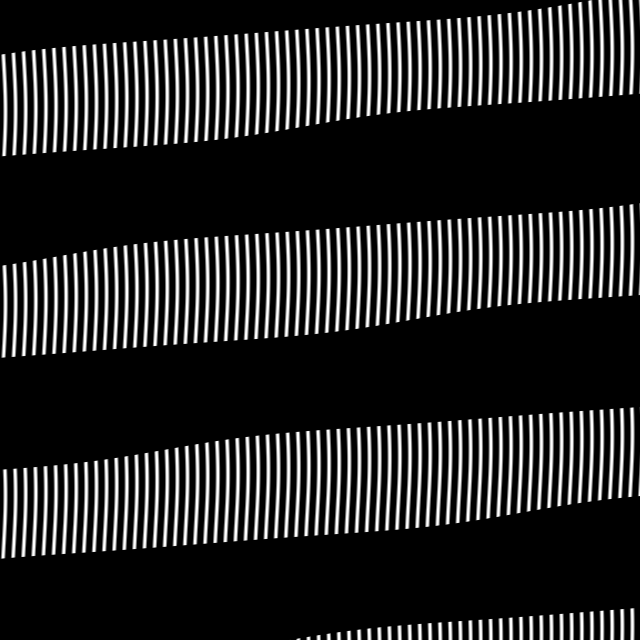
Reproduce this pattern procedurally as a three.js fragment shader.

```glsl
varying vec2 vUv;

const float TAU = 6.2831853;

// Skewed sine: steep rise through its zero, slow fall back
float skewedWave(float x) {
  float t = TAU * x;
  return sin(t + 0.6 * sin(t));
}

// Height of a band edge, whose steep part slides right on each lower row
float bandEdge(float x, float row, float base, float steepAt) {
  return base - 0.3184 * row + 0.098 * x
       + 0.0078 * skewedWave(x - steepAt - 0.169 * row);
}

// Soft vertical lines that bow slightly to the right
float stripes(vec2 p) {
  float level = p.y - 0.098 * p.x;
  float bow = 0.0026 * cos(TAU * (level - 0.525) / 0.3);
  float fromCentre = abs(fract((p.x - bow) / 0.0158 + 0.12) - 0.5);
  return clamp((0.275 - fromCentre) / 0.21, 0.0, 1.0);
}

void main() {
  // Tilted, wavy bands
  float bands = 0.0;
  for (int i = 0; i < 4; i++) {
    float row = float(i);
    float top = bandEdge(vUv.x, row, 0.909, -0.078);
    float bottom = bandEdge(vUv.x, row, 0.756, 0.478);
    float inside = min(top - vUv.y, vUv.y - bottom);
    bands = max(bands, smoothstep(-0.001, 0.001, inside));
  }

  // White lines on black, shown only within the bands
  gl_FragColor = vec4(vec3(bands * stripes(vUv)), 1.0);
}
```
